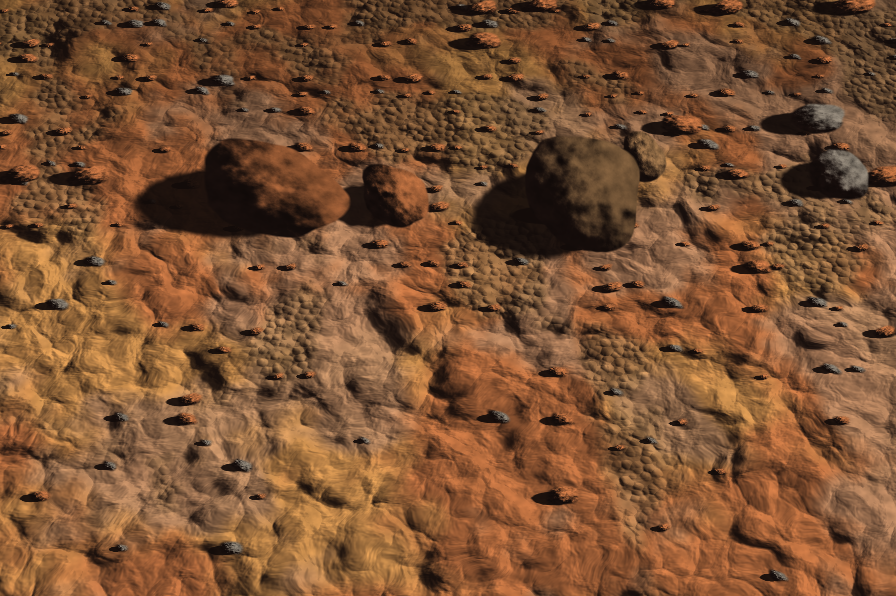
Write a Shadertoy shader that draws this texture.

```glsl
// Sunlit rust-coloured rocky ground with gravel, scattered stones and two boulders.

const vec3 RUST  = vec3(0.64, 0.38, 0.22);
const vec3 OCHRE = vec3(0.70, 0.49, 0.27);
const vec3 DUST  = vec3(0.62, 0.46, 0.34);
const vec3 GRIT  = vec3(0.46, 0.34, 0.22);
const vec3 SLATE = vec3(0.40, 0.37, 0.33);
const vec3 SHADE = vec3(0.10, 0.06, 0.05);
const vec2 SUN_SIDE = vec2(0.83, 0.55);
const vec3 SUN = vec3(0.69, 0.55, 0.47);

float hash(vec2 p) {
    return fract(sin(dot(p, vec2(127.1, 311.7))) * 43758.5453);
}

vec2 hash2(vec2 p) {
    return vec2(hash(p), hash(p + 57.3));
}

float noise(vec2 p) {
    vec2 i = floor(p), f = fract(p);
    f = f * f * (3.0 - 2.0 * f);
    return mix(mix(hash(i), hash(i + vec2(1, 0)), f.x),
               mix(hash(i + vec2(0, 1)), hash(i + vec2(1, 1)), f.x), f.y);
}

float fbm(vec2 p, int octaves) {
    float sum = 0.0, amp = 0.5;
    for (int i = 0; i < octaves; i++) {
        sum += amp * noise(p);
        p = mat2(1.6, 1.2, -1.2, 1.6) * p + 3.7;
        amp *= 0.5;
    }
    return sum;
}

// Rounded mounds of random height that meet in creases.
float lumps(vec2 p) {
    vec2 cell = floor(p);
    float h = 0.0;
    for (int y = -1; y <= 1; y++)
    for (int x = -1; x <= 1; x++) {
        vec2 id = cell + vec2(x, y);
        vec2 d = id + hash2(id) - p;
        h = max(h, 0.2 + 0.7 * hash(id + 9.1) - 1.5 * dot(d, d));
    }
    return h;
}

// Ground height: warped slabs, cobbles, rough rock and loose gravel.
float ground(vec2 p, float gravel) {
    vec2 w = p + 0.09 * vec2(fbm(p * 7.0, 3), fbm(p * 7.0 + 19.0, 3));
    w += 0.014 * vec2(noise(p * 34.0), noise(p * 34.0 + 7.0));
    float h = 0.045 * lumps(w * 7.0) + 0.022 * lumps(w * 17.0 + 4.0);
    h += 0.09 * fbm(w * 9.0, 6);
    return h + gravel * 0.017 * lumps(p * 58.0);
}

// Lays one rough stone and its cast shadow over the colour below.
vec3 addStone(vec3 below, vec2 p, vec2 centre, vec2 radius, float tilt,
              float seed, vec3 tint, float pixel) {
    vec2 u = (p - centre) / radius;
    float ragged = 0.16 * (fbm(u * 3.0 + seed, 3) - 0.45);
    float shadow = length((u + vec2(0.72, 0.32)) / vec2(1.35, 0.78)) + ragged;
    vec3 col = mix(below, SHADE * 0.7, 0.92 * (1.0 - smoothstep(0.88, 1.04, shadow)));

    u.y += tilt * u.x;
    vec2 rim = u / (length(u) + 0.01);
    vec2 a = pow(abs(u), vec2(2.5));
    float r = pow(a.x + a.y, 0.4) / (0.82 + 0.34 * noise(rim * 1.4 + seed)) + 0.5 * ragged;
    float rough = fbm(u * 5.0 + seed, 5);
    vec2 bump = vec2(rough, fbm(u * 5.0 + seed + 31.0, 4)) - 0.47;
    vec3 normal = normalize(vec3(u + 1.3 * bump, sqrt(max(0.04, 1.0 - r * r))));
    float lit = smoothstep(-0.05, 0.95, dot(normal, SUN));
    vec3 stone = mix(SHADE * 0.8, tint * 1.25, lit) * (0.65 + 0.7 * rough);
    float edge = 1.2 * pixel / radius.y;
    return mix(col, stone, 1.0 - smoothstep(1.0 - edge, 1.0 + edge, r));
}

// Random stones on a jittered grid, more of them towards the far side.
vec3 scatterStones(vec3 col, vec2 p, float scale, float amount, float pixel) {
    vec2 q = p * scale, cell = floor(q);
    for (int y = 1; y >= -1; y--)
    for (int x = -1; x <= 1; x++) {
        vec2 id = cell + vec2(x, y);
        float pick = hash(id + scale);
        if (pick > amount * smoothstep(-0.5, 1.7, id.y / scale)) continue;
        vec2 rnd = hash2(id + 3.3);
        float size = mix(0.13, 0.31, rnd.x * rnd.x);
        vec3 tint = mix(RUST * 0.9, SLATE, step(0.68, rnd.y));
        col = addStone(col, q, id + 0.3 + 0.4 * rnd, size * vec2(1.25, 0.85),
                       rnd.y - 0.5, 40.0 * rnd.x, tint, pixel * scale);
    }
    return col;
}

void mainImage(out vec4 fragColor, in vec2 fragCoord) {
    vec2 p = fragCoord / iResolution.y;
    float pixel = 1.0 / iResolution.y;

    // Receding ground plane
    vec2 q = vec2((p.x - 0.75) * (1.0 + 0.4 * p.y), p.y * (1.15 + 0.5 * p.y)) + 3.0;
    float patches = fbm(q * 4.5 + 11.0, 4);
    float gravel = smoothstep(0.5, 0.62, patches + 0.22 * (p.y - 0.45));

    // Sunlight on slopes, and dark crevices behind higher rock
    float h = ground(q, gravel);
    float slope = (h - ground(q + 0.004 * SUN_SIDE, gravel)) / 0.004;
    float rise = ground(q + 0.022 * SUN_SIDE, gravel) - h;
    float light = clamp(0.86 + 0.42 * slope, 0.12, 1.2);
    light *= 1.0 - 0.8 * smoothstep(0.010, 0.026, rise);

    // Mineral colours
    vec3 col = mix(RUST, OCHRE, smoothstep(0.42, 0.62, fbm(q * 3.2, 4)));
    float dusty = fbm(q * 5.0 + 27.0, 4) + 0.12 * (p.x - 0.75);
    col = mix(col, DUST, 0.85 * smoothstep(0.42, 0.6, dusty));
    col = mix(col, GRIT * (0.7 + 0.7 * noise(q * 58.0)), 0.75 * gravel);
    col *= 0.82 + 0.38 * fbm(q * 60.0, 3);
    col *= 1.03 - 0.28 * smoothstep(0.55, 1.0, p.y);
    col = mix(SHADE * 0.8, col, light);

    // Small stones, then the large ones from back to front
    col = scatterStones(col, q - 3.0, 17.0, 0.40, pixel * 1.6);
    col = scatterStones(col, q - 3.0, 7.0, 0.22, pixel * 1.6);
    col = addStone(col, p, vec2(1.37, 0.80), vec2(0.048, 0.025), 0.1, 5.0, SLATE, pixel);
    col = addStone(col, p, vec2(1.41, 0.71), vec2(0.050, 0.040), 0.2, 8.0, SLATE, pixel);
    col = addStone(col, p, vec2(1.08, 0.735), vec2(0.036, 0.040), 0.2, 2.0, GRIT, pixel);
    col = addStone(col, p, vec2(0.66, 0.67), vec2(0.055, 0.048), 0.3, 14.0, RUST * 0.8, pixel);
    col = addStone(col, p, vec2(0.46, 0.685), vec2(0.115, 0.078), 0.28, 21.0, RUST * 0.72, pixel);
    col = addStone(col, p, vec2(0.98, 0.67), vec2(0.092, 0.094), 0.15, 33.0, GRIT * 0.75, pixel);

    fragColor = vec4(clamp(col, 0.0, 1.0), 1.0);
}
```
